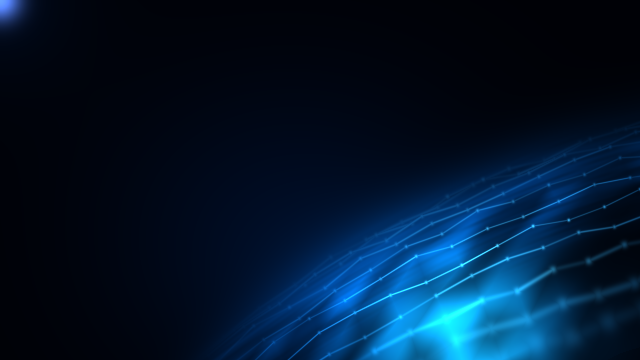
Give the GLSL for this background, as a Shadertoy shader.

```glsl
// A dark blue backdrop with a sloping, glowing network of lines and facets.
// Rows of jittered nodes follow one curved slope; each row has its own focus.
// Soft gaussian lights give the haze, the cyan core and the corner glow.

const vec3 BASE_COLOR    = vec3(0.0, 0.004, 0.022);
const vec3 AMBIENT_COLOR = vec3(0.0, 0.042, 0.115);
const vec3 HAZE_COLOR    = vec3(0.0, 0.15, 0.32);
const vec3 BLUE_COLOR    = vec3(0.0, 0.24, 0.46);
const vec3 CORE_COLOR    = vec3(0.06, 0.48, 0.54);
const vec3 LINE_BLUE     = vec3(0.03, 0.38, 0.72);
const vec3 LINE_CYAN     = vec3(0.32, 0.80, 0.92);
const vec3 CORNER_COLOR  = vec3(0.42, 0.58, 1.05);
const vec2 CORE_CENTER   = vec2(1.27, 0.07);
const vec2 FOCUS_CENTER  = vec2(1.33, 0.30);
const float NODE_START   = 0.887;
const float NODE_SPACING = 0.099;
const float ROW_SHIFT    = 0.28;
const float NODE_JITTER  = 0.032;
const int FIRST_ROW = -6;
const int LAST_ROW  = 4;

float hash(vec2 p) {
    vec3 q = fract(p.xyx * 0.1031);
    q += dot(q, q.yzx + 33.33);
    return fract((q.x + q.y) * q.z);
}

float noise(vec2 p) {
    vec2 i = floor(p), f = fract(p);
    f = f * f * (3.0 - 2.0 * f);
    return mix(mix(hash(i), hash(i + vec2(1, 0)), f.x),
               mix(hash(i + vec2(0, 1)), hash(i + vec2(1, 1)), f.x), f.y);
}

float gauss(vec2 v) { return exp(-dot(v, v)); }

// Height of the central row of the slope
float slope(float x) {
    float t = x - FOCUS_CENTER.x;
    return FOCUS_CENTER.y + 0.45 * t - 0.2 * t * t;
}

// Position along a row, counted in nodes
float nodeCoord(float x, float row) {
    return (x - NODE_START) / NODE_SPACING - ROW_SHIFT * row;
}

vec2 node(float j, float row) {
    float x = NODE_START + NODE_SPACING * (j + ROW_SHIFT * row);
    float offset = -row * (0.062 + 0.005 * row);
    return vec2(x, slope(x) + offset + NODE_JITTER * (hash(vec2(j, row) + 40.0) - 0.5));
}

float rowHeight(float x, float row) {
    float u = nodeCoord(x, row), j = floor(u);
    return mix(node(j, row).y, node(j + 1.0, row).y, u - j);
}

float segmentDistance(vec2 p, vec2 a, vec2 b) {
    vec2 pa = p - a, ba = b - a;
    return length(pa - ba * clamp(dot(pa, ba) / dot(ba, ba), 0.0, 1.0));
}

// Shade of the triangle under p, interpolated from its corners
float facetShade(vec2 p) {
    for (int k = FIRST_ROW; k <= LAST_ROW; k++) {
        float row = float(k);
        float top = rowHeight(p.x, row), bottom = rowHeight(p.x, row + 1.0);
        if (p.y > top || p.y < bottom) continue;
        float v = (top - p.y) / max(top - bottom, 0.001);
        float u = mix(nodeCoord(p.x, row), nodeCoord(p.x, row + 1.0), v);
        vec2 cell = vec2(floor(u), row) + 90.0;
        float f = fract(u);
        float a = hash(cell), b = hash(cell + vec2(1, 0));
        float c = hash(cell + vec2(0, 1)), d = hash(cell + vec2(1, 1));
        float shade = f + v < 1.0 ? a + f * (b - a) + v * (c - a)
                                  : d + (1.0 - f) * (c - d) + (1.0 - v) * (b - d);
        return smoothstep(0.15, 0.85, shade);
    }
    return 0.5;
}

// Lines and node dots of all rows, blurred away from the focused row
float network(vec2 p) {
    float light = 0.0, pixel = 1.0 / iResolution.y;
    for (int k = FIRST_ROW; k <= LAST_ROW; k++) {
        float row = float(k), near = max(row, 0.0), far = max(-row, 0.0);
        float width = max(0.0016 + 0.0012 * near * near + 0.0004 * far, 0.75 * pixel);
        float power = exp(-0.34 * near - 0.38 * far);
        float first = floor(nodeCoord(p.x, row));
        for (float i = -1.0; i <= 1.0; i++) {
            float j = first + i;
            vec2 a = node(j, row), b = node(j + 1.0, row);
            float strength = power * mix(0.3, 1.0, hash(vec2(j, row) + 170.0));
            float line = segmentDistance(p, a, b) / width;
            float dot_ = length(p - a) / (width * 1.3 + 0.0016);
            light = max(light, strength * exp(-line * line));
            light = max(light, power * exp(-dot_ * dot_));
        }
    }
    return light;
}

void mainImage(out vec4 fragColor, in vec2 fragCoord) {
    vec2 p = fragCoord / iResolution.y;
    float d = p.y - slope(p.x);

    // Ambient light and the top left corner glow
    vec3 color = BASE_COLOR + AMBIENT_COLOR * gauss((p - vec2(0.82, 0.34)) / vec2(0.52, 0.44));
    float corner = length(p - vec2(0.0, 1.0));
    color += CORNER_COLOR * exp(-pow(corner / 0.055, 2.0));
    color += vec3(0.0, 0.055, 0.14) * exp(-corner / 0.14);

    // Streaked haze on the ridge
    float reach = smoothstep(0.3, 1.15, p.x) * (1.0 - 0.45 * smoothstep(1.4, 1.8, p.x));
    float streak = noise(vec2(p.x * 5.0, d * 45.0)) * 0.6 + noise(vec2(p.x * 9.0, d * 110.0)) * 0.4;
    float haze = reach * exp(-pow((d - 0.10) / 0.13, 2.0));
    vec3 light = HAZE_COLOR * haze * mix(1.0, 0.5 + streak, smoothstep(0.26, 0.12, d));

    // Blue spread and cyan core, broken into facets
    light += BLUE_COLOR * gauss((p - vec2(1.24, 0.10)) / vec2(0.36, 0.24));
    light += CORE_COLOR * gauss((p - CORE_CENTER) / vec2(0.20, 0.18));
    float faceting = 1.0 - smoothstep(0.07, 0.17, d);
    color += light * mix(1.0, 0.6 + 0.8 * facetShade(p), faceting);

    // Network
    float focus = gauss((p - FOCUS_CENTER) / vec2(0.48, 0.34));
    float lines = network(p) * smoothstep(0.45, 0.95, p.x);
    color += mix(LINE_BLUE, LINE_CYAN, focus) * lines * (0.6 + 0.4 * focus);

    fragColor = vec4(clamp(color, 0.0, 1.0), 1.0);
}
```
